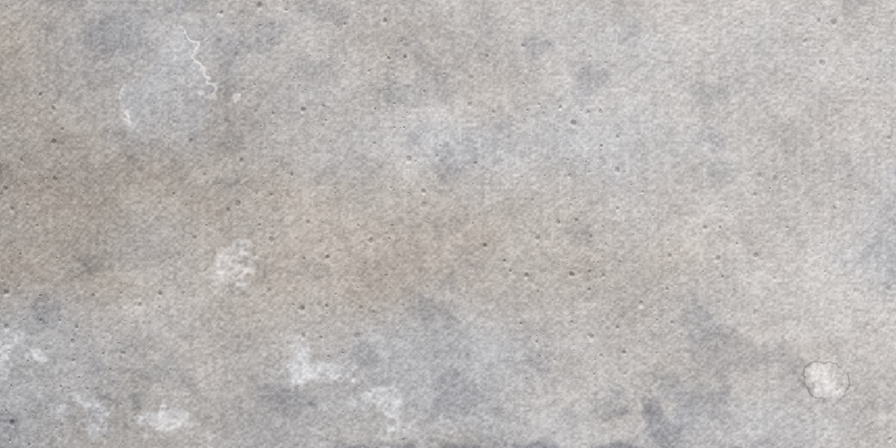
Reproduce this texture procedurally as a WebGL 2 fragment shader.

```glsl
#version 300 es
precision highp float;
// Weathered concrete: broad warm and cool mottling under a fine embossed grain,
// with scattered pits, pale lime bloom, a crusted drip stain, a scar and dark stains.
// All layers are sums of value noise and distance fields, in canvas heights.

uniform vec2 u_resolution;
out vec4 fragColor;

const float BASE_TONE = 0.730;
const float SIDE_SHIFT = 0.026;     // left darker, right lighter
const float MOTTLE = 0.15;
const float BLOTCH = 0.10;
const float GRAIN = 0.085;
const float RELIEF = 0.075;
const float PIT_DEPTH = 0.13;
const float LIME_GAIN = 0.12;
const int LIME_COUNT = 10;
const vec3 COOL = vec3(0.000, -0.003, 0.004);
const vec3 WARM = vec3(0.004, -0.023, -0.046);
const vec3 STAIN = vec3(-0.17, -0.16, -0.135);
const vec2 SCAR_POS = vec2(1.85, 0.15);
const vec2 STAIN_POS = vec2(1.43, 0.08);

float hash(vec2 p) {
    return fract(sin(dot(p, vec2(127.1, 311.7))) * 43758.5453);
}

float noise(vec2 p) {
    vec2 c = floor(p), f = fract(p);
    f = f * f * (3.0 - 2.0 * f);
    return mix(mix(hash(c), hash(c + vec2(1, 0)), f.x),
               mix(hash(c + vec2(0, 1)), hash(c + vec2(1, 1)), f.x), f.y);
}

float fbm(vec2 p) {
    float sum = 0.0, amp = 0.52;
    for (int i = 0; i < 5; i++) {
        sum += amp * noise(p);
        p = mat2(1.6, 1.2, -1.2, 1.6) * p + 7.3;
        amp *= 0.5;
    }
    return sum;
}

float fade(float lo, float hi, float x) { return 1.0 - smoothstep(lo, hi, x); }

float bump(vec2 q) { return exp(-dot(q, q)); }

// Ragged dark hollows with a lit lower lip
float pits(vec2 p, float freq, float share) {
    vec2 g = p * freq, cell = floor(g);
    float sum = 0.0, ragged = 0.12 * (noise(g * 5.0) - 0.5);
    for (int j = -1; j <= 1; j++)
    for (int i = -1; i <= 1; i++) {
        vec2 c = cell + vec2(i, j);
        if (hash(c) > share) continue;
        vec2 q = g - c - 0.2 - 0.6 * vec2(hash(c + 17.0), hash(c + 41.0));
        float size = hash(c + 73.0);
        float r = mix(0.09, 0.25, size * size);
        sum -= fade(0.3 * r, r, length(q) + ragged);
        sum += 0.5 * fade(0.3 * r, r, length(q + vec2(0.0, 0.9 * r)) + ragged);
    }
    return sum;
}

// Powdery patches and streaks gathered low on the left
float lime(vec2 p, float rough) {
    float sum = 0.0;
    for (int i = 0; i < LIME_COUNT; i++) {
        float k = float(i), h = fract(k * 0.755 + 0.18);
        vec2 pos = vec2(1.3 * fract(k * 0.618 + 0.3), 0.05 + 0.42 * h * h * h);
        vec2 q = p - pos;
        q.y -= 0.25 * (hash(vec2(k, 3.0)) - 0.4) * q.x;
        vec2 size = mix(vec2(0.13, 0.028), vec2(0.055, 0.05), h);
        float d = length(q / size) + 3.2 * (rough - 0.5);
        sum += fade(0.25, 1.05, d) * fade(0.8, 1.15, pos.x);
    }
    return min(sum, 1.0);
}

void main() {
    vec2 p = gl_FragCoord.xy / u_resolution.y;
    float broad = fbm(p * vec2(2.2, 3.2) + 4.0);
    float blotch = fbm(p * 13.0 + 31.0);
    float rough = fbm(p * 24.0 + 9.0);
    float fine = noise(p * 115.0);

    // Broad tone and mottling
    float band = bump(vec2(0.0, (p.y - 0.52) / 0.22)) * fade(0.8, 1.4, p.x);
    float tone = BASE_TONE + SIDE_SHIFT * (2.0 * smoothstep(0.2, 1.6, p.x) - 1.0);
    tone += MOTTLE * (broad - 0.5) + BLOTCH * (blotch - 0.5) - 0.028 * band;

    // Grain and its relief, lit from above
    vec2 lift = vec2(-0.0015, 0.004);
    tone += GRAIN * (fine - 0.5) + GRAIN * (noise(p * 215.0 + 5.0) - 0.5);
    tone += RELIEF * (noise(p * 150.0) - noise((p + lift) * 150.0));

    // Pits, thicker where the surface is worn
    float worn = smoothstep(0.35, 0.65, fbm(p * 4.0 + 52.0));
    tone += PIT_DEPTH * (0.4 + worn) * (pits(p, 27.0, 0.3) + 0.6 * pits(p + 3.0, 62.0, 0.3));

    // Lime bloom
    float bloom = lime(p, rough);
    tone += LIME_GAIN * bloom * (0.65 + 0.7 * (fine - 0.3));

    // Drip stain widening downward, with a broken white crust on its edge
    float fall = 1.0 - p.y;
    float width = 0.035 + 0.075 * smoothstep(0.05, 0.28, fall);
    float edge = abs(p.x - 0.395 + 0.04 * fall) - width;
    edge += 0.16 * (fbm(p * 9.0 + 2.0) - 0.5) + 0.05 * (rough - 0.5);
    float reach = fade(0.28, 0.39, fall);
    float crust = fade(0.001, 0.008, abs(edge)) * smoothstep(0.35, 0.6, noise(p * 16.0 + 8.0));
    float drip = fade(-0.01, 0.005, edge) * reach;
    tone += 0.03 * drip * fade(0.0, 0.3, fall) + 0.13 * crust * reach;

    // Scar: pale flaked disc inside a dark uneven rim
    float scar = length((p - SCAR_POS) * vec2(1.0, 1.1)) - 0.052 + 0.09 * (rough - 0.5);
    float flakes = smoothstep(0.42, 0.58, fbm(p * 30.0 + 77.0));
    tone += 0.10 * fade(-0.02, 0.0, scar) * flakes;
    tone -= 0.12 * fade(0.001, 0.007, abs(scar)) * smoothstep(0.25, 0.6, noise(p * 22.0));

    // Blue-grey stains: one dense spot, the lower rim and faint scattered flecks
    float spot = bump((p - STAIN_POS) / vec2(0.09, 0.055));
    float rim = fade(0.0, 0.022, p.y) * smoothstep(0.6, 0.9, p.x) * fade(1.4, 1.7, p.x);
    float flecks = smoothstep(0.60, 0.74, fbm(p * 10.0 + 63.0));
    float stain = (0.9 * spot + 0.8 * rim) * smoothstep(0.36, 0.62, rough) + 0.35 * flecks;

    // Warm and cool tint
    float warmth = 0.62 + 1.8 * (fbm(p * vec2(3.0, 4.5) + 19.0) - 0.5) + 0.25 * band;
    warmth -= 0.35 * fade(0.15, 0.4, p.y) * fade(0.9, 1.4, p.x) + 0.4 * max(bloom, drip);
    vec3 color = tone + mix(COOL, WARM, clamp(warmth, 0.0, 1.2)) + STAIN * stain;
    fragColor = vec4(clamp(color, 0.0, 1.0), 1.0);
}
```
